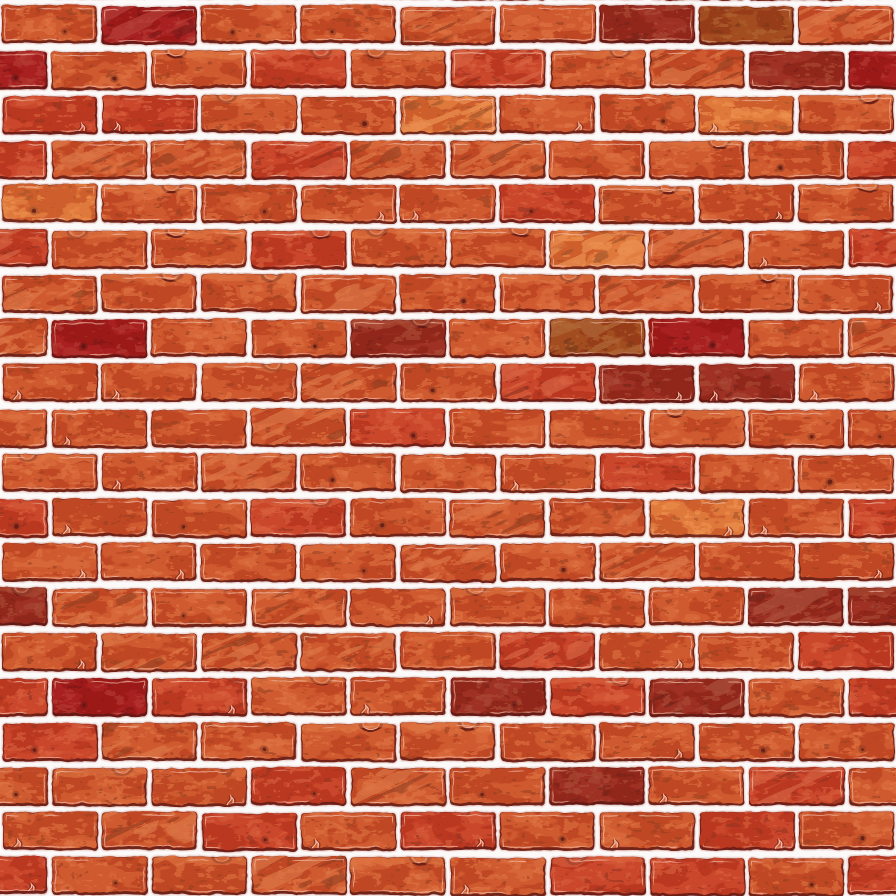
This texture is drawn by a Shadertoy shader. Its source:

```glsl
// Weathered red brick wall in running bond, 9 bricks across and 20 courses, with pale mortar.

float hash(vec2 p) {
    return fract(sin(dot(p, vec2(127.1, 311.7))) * 43758.5);
}

float noise(vec2 p) {
    vec2 i = floor(p), f = fract(p);
    f = f * f * (3.0 - 2.0 * f);
    return mix(mix(hash(i), hash(i + vec2(1, 0)), f.x),
               mix(hash(i + vec2(0, 1)), hash(i + vec2(1, 1)), f.x), f.y);
}

float fbm(vec2 p) {
    return 0.55 * noise(p) + 0.3 * noise(p * 2.1 + 7.0) + 0.15 * noise(p * 4.3 + 19.0);
}

float roundBox(vec2 p, vec2 halfSize, float radius) {
    vec2 d = abs(p) - halfSize + radius;
    return length(max(d, 0.0)) + min(max(d.x, d.y), 0.0) - radius;
}

// Smooth coverage of the region where d is negative
float cover(float d, float px) {
    return clamp(0.5 - d / px, 0.0, 1.0);
}

// Fired clay colour: mostly orange, with a few odd bricks
vec3 clayColor(float pick) {
    vec3 c = vec3(0.79, 0.33, 0.175);
    if (pick < 0.32) c = vec3(0.77, 0.26, 0.16);
    if (pick < 0.17) c = vec3(0.85, 0.44, 0.22);
    if (pick < 0.145) c = vec3(0.64, 0.12, 0.12);
    if (pick < 0.115) c = vec3(0.62, 0.28, 0.12);
    if (pick < 0.08) c = vec3(0.60, 0.18, 0.13);
    if (pick < 0.008) c = vec3(0.86, 0.45, 0.36);
    return c;
}

void mainImage(out vec4 fragColor, in vec2 fragCoord) {
    // Brick cell; one local unit is the height of a course
    vec2 grid = fragCoord / iResolution.xy * vec2(9, 20) + vec2(0, 0.06);
    float course = floor(grid.y);
    grid.x += 0.5 * mod(course + 1.0, 2.0);
    vec2 id = mod(floor(grid), vec2(9, 20));
    vec2 q = (fract(grid) - 0.5) * vec2(2.222, 1.0);
    float px = 20.0 / iResolution.y;

    // Each brick gets its own offset, flaws and noise region
    vec2 seed = floor(vec2(hash(id + 3.1), hash(id + 8.7)) * 200.0);
    q += (vec2(hash(id + 1.3), hash(id + 5.9)) - 0.5) * vec2(0.03, 0.05);
    float side = hash(id + 12.4) < 0.4 ? -1.0 : 1.0;
    float kind = floor(hash(id + 21.7) * 5.0);

    // Slightly ragged outline
    float wobble = (noise(q * 5.0 + seed) - 0.5) * 0.035 + (noise(q * 13.0 + seed) - 0.5) * 0.018;
    vec2 halfSize = vec2(1.062, 0.425);
    float edge = roundBox(q, halfSize, 0.08) + wobble;

    // Flat-toned mottling
    vec3 clay = clayColor(hash(id + 31.2));
    float blotch = fbm(q * vec2(1.7, 3.2) + seed);
    float fleck = fbm(q * vec2(4.5, 8.0) + seed + 40.0);
    vec3 face = clay * mix(vec3(1.03, 1.07, 1.06), vec3(0.95, 0.84, 0.78), cover(0.5 - blotch, 0.05));
    float paler = cover(0.65 - fleck, 0.05) * 0.6 + cover(blotch - 0.3, 0.05) * 0.5;
    face = mix(face, clay * 1.05 + vec3(0.04, 0.11, 0.08), min(paler, 0.8));
    face = mix(face, clay * 0.76, cover(fleck - 0.27, 0.05) * 0.6);

    vec3 dark = mix(vec3(0.42, 0.10, 0.09), clay * 0.55, 0.35);
    vec3 pale = vec3(0.95, 0.74, 0.66);

    // Flaws: bottom crack, top chip, knot or slanted scuffs
    if (kind == 0.0) {
        vec2 c = q - vec2(side * 0.72, -0.42);
        float crack = (c.y - 0.22 + abs(c.x + 0.02 * sin(c.y * 30.0)) * 2.6) / 2.8;
        face = mix(face, dark, cover(abs(crack - 0.03) - 0.016, px) * cover(c.y - 0.24, px) * 0.6);
        face = mix(face, pale, cover(abs(crack) - 0.014, px));
    } else if (kind == 1.0) {
        vec2 c = q - vec2(side * 0.5, 0.42);
        float chip = length(c * vec2(0.7, 1.0)) - 0.15 + wobble;
        face = mix(face, dark, cover(abs(chip) - 0.025, px));
        face = mix(face, pale, cover(abs(chip + 0.04) - 0.012, px) * 0.8);
        float ledge = q.y - 0.27 + 0.16 * (noise(vec2(q.x * 4.0, 2.0) + seed) - 0.5);
        face = mix(face, clay * 1.05 + vec3(0.05, 0.12, 0.08), cover(-ledge, px) * 0.6);
    } else if (kind == 2.0) {
        vec2 c = q - vec2(side * 0.35, -0.17);
        face = mix(face, clay * 0.78, cover(length(c) - 0.09 + wobble, px) * 0.7);
        face = mix(face, dark, cover(length(c) - 0.042 + wobble, px));
    } else if (kind == 3.0) {
        vec2 slant = vec2(q.x * 0.9 + q.y * 0.6, (q.y - q.x * 0.45) * 5.0);
        float scuff = noise(slant * 1.6 + seed);
        face = mix(face, clay + vec3(0.07, 0.13, 0.10), cover(0.66 - scuff, 0.06) * 0.7);
        face = mix(face, clay * 0.72, cover(scuff - 0.17, 0.06) * 0.6);
    }

    // Broken highlight just inside the border, then the dark rim, heaviest below
    float gleam = cover(abs(edge + 0.08) - 0.011, px) * smoothstep(0.45, 0.65, noise(q * 2.3 + seed + 70.0));
    face = mix(face, pale, gleam * 0.75);
    float inner = roundBox(q - vec2(-0.006, 0.026), halfSize - vec2(0.026, 0.034), 0.08) + wobble * 1.6;
    face = mix(face, dark, cover(-inner, px) * (q.y > 0.3 ? 0.65 : 0.95));

    // Mortar with a faint rosy stain around each brick
    float stain = 1.0 - smoothstep(0.0, 0.055, edge);
    vec3 mortar = mix(vec3(0.99, 0.975, 0.975), vec3(0.85, 0.70, 0.67), stain * 0.55);
    fragColor = vec4(mix(mortar, face, cover(edge, px)), 1.0);
}
```
